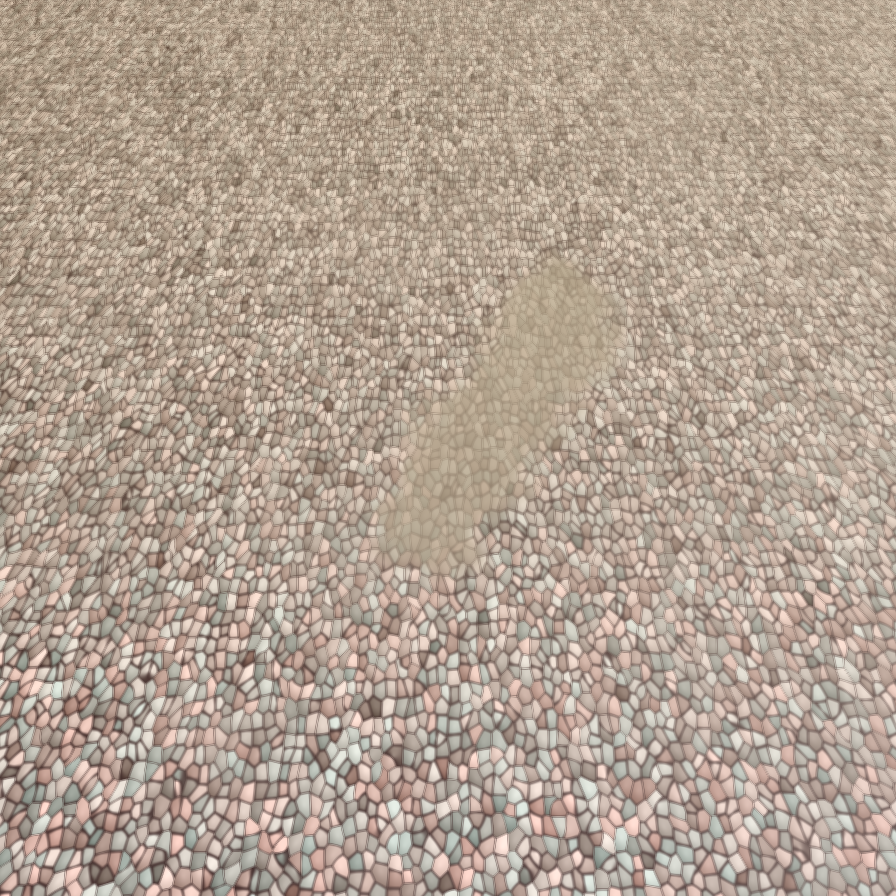
Write a WebGL 1 fragment shader that draws this texture.

```glsl
precision highp float;
// Pale gravel ground receding towards a horizon above the canvas.
// A log-perspective grid carries sheared Voronoi pebbles with dark crevices;
// gradient noise varies contrast, and one worn diagonal patch lies smoother.

uniform vec2 u_resolution;

#define HORIZON 1.4        // height at which pebbles would vanish
#define PEBBLE_SCALE 0.01  // pebble width per unit of distance to horizon
#define ELONGATION 1.5     // pebble height over width
#define LEAN 0.9           // spread of pebble tilt
#define SOFTNESS 0.0018    // width of the smoothing filter
#define TONE_SPREAD 0.25   // brightness range between pebbles
#define RELIEF 0.13        // strength of light across each pebble
#define PATCH_RADIUS 0.065 // half width of the worn patch
#define STONE vec3(0.785, 0.725, 0.668)
#define CREVICE vec3(0.36, 0.28, 0.25)
#define GROUND vec3(0.73, 0.67, 0.612)

vec3 hash3(vec2 p) {
  vec3 q = fract(vec3(p.xyx) * vec3(0.1031, 0.1030, 0.0973));
  q += dot(q, q.yxz + 33.33);
  return fract((q.xxy + q.yzz) * q.zyx);
}

float cornerSlope(vec2 cell, vec2 offset) {
  return dot(hash3(cell).xy * 2.0 - 1.0, offset);
}

float gradientNoise(vec2 p) {
  vec2 i = floor(p), f = fract(p);
  vec2 w = f * f * f * (f * (f * 6.0 - 15.0) + 10.0);
  vec2 e = vec2(1.0, 0.0);
  float low = mix(cornerSlope(i, f), cornerSlope(i + e, f - e), w.x);
  float high = mix(cornerSlope(i + e.yx, f - e.yx),
                   cornerSlope(i + 1.0, f - 1.0), w.x);
  return mix(low, high, w.y);
}

// Canvas position to pebble cells that shrink with distance.
vec2 groundCells(vec2 uv) {
  float depth = HORIZON - uv.y;
  return vec2((uv.x - 0.5) / depth, -log(depth) / ELONGATION) / PEBBLE_SCALE;
}

vec3 gravel(vec2 uv) {
  vec2 p = groundCells(uv) + 300.0;
  vec2 base = floor(p);
  float nearest = 9.0, second = 9.0;
  vec2 local = vec2(0.0);
  vec3 traits = vec3(0.0);

  // Two nearest pebbles, each leaning its own way
  for (int j = -1; j <= 1; j++) {
    for (int i = -1; i <= 1; i++) {
      vec2 cell = base + vec2(float(i), float(j));
      vec3 seed = hash3(cell);
      vec2 d = p - cell - 0.1 - 0.8 * seed.xy;
      d.x += d.y * (seed.z - 0.5) * LEAN;
      float reach = length(d);
      if (reach < nearest) {
        second = nearest;
        nearest = reach;
        local = d;
        traits = hash3(cell + 71.0);
      } else {
        second = min(second, reach);
      }
    }
  }

  // Pebble tone, hue and relief; hue shows most up close
  float closeness = 1.0 - smoothstep(0.0, 0.8, uv.y);
  float tone = (traits.x - 0.5) * TONE_SPREAD
             - 0.16 * smoothstep(0.9, 1.0, traits.y);
  float light = dot(local, vec2(0.45, 0.75)) * RELIEF + (0.35 - nearest) * 0.12;
  vec3 hue = vec3(0.05, -0.02, -0.025) * (traits.z * 2.0 - 1.0);
  vec3 stone = STONE + tone + light + hue * (0.25 + closeness);

  float gapWidth = mix(0.06, 0.34, traits.y);
  return mix(CREVICE, stone, smoothstep(-0.03, gapWidth, second - nearest));
}

// 1 inside the worn diagonal strip, 0 outside, with a ragged edge
float wornPatch(vec2 uv) {
  vec2 start = vec2(0.485, 0.42), axis = vec2(0.14, 0.22);
  vec2 rel = uv - start;
  float along = clamp(dot(rel, axis) / dot(axis, axis), 0.0, 1.0);
  float dist = length(rel - axis * along);
  dist += 0.035 * gradientNoise(uv * 14.0) + 0.025 * gradientNoise(uv * 38.0);
  return 1.0 - smoothstep(PATCH_RADIUS - 0.025, PATCH_RADIUS + 0.015, dist);
}

void main() {
  vec2 uv = gl_FragCoord.xy / u_resolution.y;

  // Average four samples for soft edges
  vec3 color = vec3(0.0);
  for (int j = 0; j < 2; j++) {
    for (int i = 0; i < 2; i++) {
      color += 0.25 * gravel(uv + (vec2(float(i), float(j)) - 0.5) * SOFTNESS);
    }
  }

  // Contrast fades with distance, to the right and on the patch
  float worn = wornPatch(uv);
  float contrast = mix(1.15, 0.78, uv.y) * mix(1.12, 0.85, uv.x);
  contrast *= 1.0 + 0.3 * gradientNoise(uv * 6.0 + 9.0);
  contrast *= mix(1.0, 0.35, worn);
  color = GROUND + (color - GROUND) * contrast;

  // Broad tints: tan far left, paler right, cooler pink close up
  color += vec3(-0.005, -0.01, -0.035) * smoothstep(0.3, 1.0, uv.y);
  color += vec3(0.0, 0.002, 0.022) * (1.0 - smoothstep(0.0, 0.5, uv.y));
  color += vec3(0.045, 0.05, 0.055) * (uv.x - 0.5);
  color += vec3(-0.015, -0.015, -0.04) * worn;
  color += 0.02 * gradientNoise(uv * 5.0);

  gl_FragColor = vec4(clamp(color, 0.0, 1.0), 1.0);
}
```
